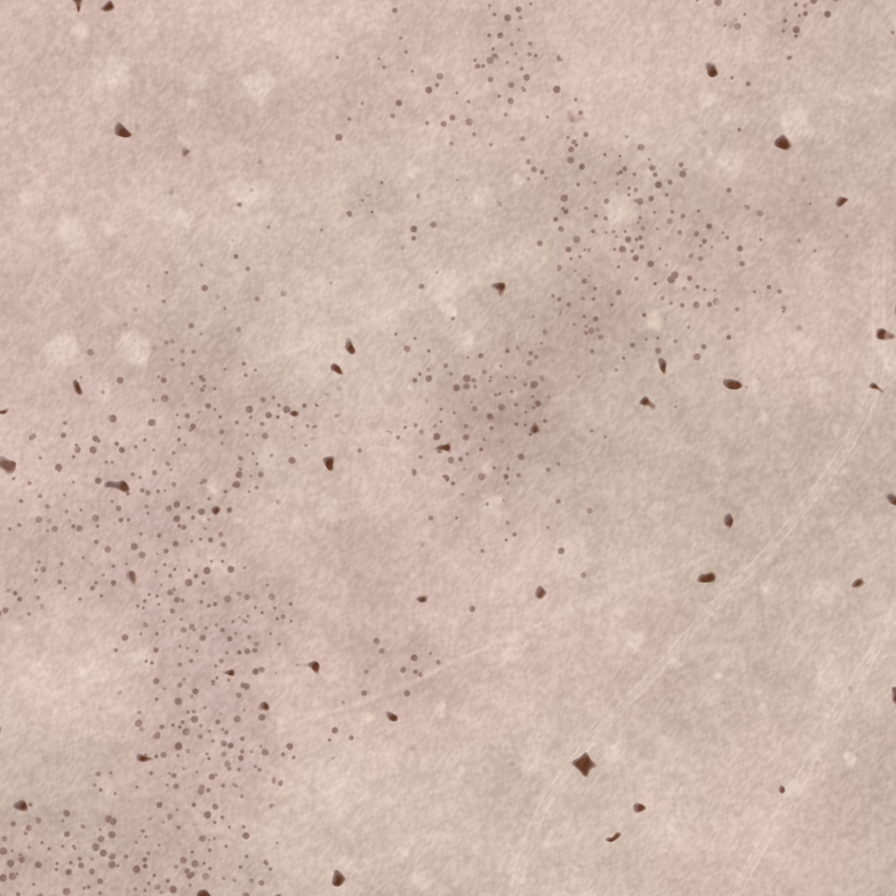
Write a Shadertoy shader that draws this texture.

```glsl
const vec3 SAND = vec3(0.822, 0.722, 0.681);
const vec3 BEIGE = vec3(0.812, 0.730, 0.680);
const vec3 SCRUB_SOIL = vec3(0.725, 0.620, 0.595);
const vec3 PALE_SOIL = vec3(0.905, 0.825, 0.770);
const vec3 SHRUB = vec3(0.510, 0.390, 0.355);
const vec3 BUSH = vec3(0.370, 0.200, 0.130);
const vec3 SHADOW = vec3(0.400, 0.300, 0.290);

float hash(vec2 p) {
    vec3 q = fract(vec3(p.xyx) * 0.1031);
    q += dot(q, q.yzx + 33.33);
    return fract((q.x + q.y) * q.z);
}

float noise(vec2 p) {
    vec2 i = floor(p), f = fract(p);
    f = f * f * (3.0 - 2.0 * f);
    return mix(mix(hash(i), hash(i + vec2(1, 0)), f.x),
               mix(hash(i + vec2(0, 1)), hash(i + vec2(1, 1)), f.x), f.y);
}

float fbm(vec2 p) {
    float sum = 0.0, amp = 0.533;
    for (int i = 0; i < 4; i++) {
        sum += amp * noise(p);
        p = mat2(0.8, 0.6, -0.6, 0.8) * p * 2.03 + 17.0;
        amp *= 0.5;
    }
    return sum;
}

// Coverage of jittered round spots; radii and blur are in cell units
float spots(vec2 p, float cells, float chance, vec2 radii, float blur, float seed) {
    p *= cells;
    vec2 home = floor(p);
    float cover = 0.0;
    for (int y = -1; y <= 1; y++) {
        for (int x = -1; x <= 1; x++) {
            vec2 cell = home + vec2(x, y);
            vec2 id = cell + seed;
            vec2 centre = cell + vec2(hash(id + 11.3), hash(id + 47.9));
            float size = hash(id + 83.1);
            float radius = mix(radii.x, radii.y, size * size);
            float present = smoothstep(0.0, 0.05, chance - hash(id));
            float disc = 1.0 - smoothstep(radius - blur, radius + blur, length(p - centre));
            cover = max(cover, disc * present);
        }
    }
    return cover;
}

float line(float d, float width) {
    return exp(-d * d / (width * width));
}

// Two wheel ruts with a faint strip between them
float ruts(float d, float halfGap) {
    return max(line(abs(d) - halfGap, 0.0018), 0.5 * line(d, halfGap * 1.6));
}

// Scrub gathers in patches along a diagonal belt
float scrubDensity(vec2 p) {
    float across = dot(p - vec2(0.41, 0.54), vec2(0.8, -0.6));
    float belt = 1.0 - smoothstep(0.12, 0.34, abs(across));
    return belt * smoothstep(0.36, 0.66, fbm(p * 6.0 + 3.7));
}

float grain(vec2 p) {
    vec2 q = mat2(0.8, 0.6, -0.6, 0.8) * p;
    return 0.65 * noise(q * vec2(330.0, 210.0)) + 0.35 * noise(p * 120.0) - 0.5;
}

void mainImage(out vec4 fragColor, in vec2 fragCoord) {
    vec2 uv = fragCoord / iResolution.y;
    vec2 wobble = vec2(noise(uv * 9.0), noise(uv * 9.0 + 40.0)) - 0.5;
    vec2 ragged = uv + 0.012 * (vec2(noise(uv * 75.0), noise(uv * 75.0 + 60.0)) - 0.5);
    float scrub = scrubDensity(uv);

    // Ground tone
    vec3 color = mix(SAND, BEIGE, smoothstep(0.35, 0.65, fbm(uv * 3.0 + 8.0)));
    color = mix(color, SCRUB_SOIL, 0.48 * scrub);
    color += 0.13 * (fbm(uv * vec2(5.0, 8.0) + 21.0) - 0.5);
    color += 0.06 * (fbm(uv * 32.0) - 0.5);

    // Pale bare patches
    float open = 1.0 - 0.6 * scrub;
    float bare = spots(ragged, 15.0, 0.30 * open, vec2(0.10, 0.28), 0.10, 5.0);
    bare = max(bare, spots(ragged, 32.0, 0.10 * open, vec2(0.10, 0.26), 0.10, 29.0));
    color = mix(color, PALE_SOIL, bare * (0.25 + 0.6 * noise(uv * 45.0)));

    // Vehicle tracks and old footpaths
    float mainX = 0.57 + 0.415 * smoothstep(-0.02, 0.62, uv.y);
    float mainTrack = ruts((uv.x - mainX + 0.014 * wobble.x) * 0.76, 0.0045);
    mainTrack *= 1.0 - smoothstep(0.65, 0.80, uv.y);
    float sideX = 0.815 + 0.6 * uv.y;
    float sideTrack = ruts((uv.x - sideX + 0.012 * wobble.y) * 0.86, 0.0050);
    float lowPath = line(uv.y - 0.06 - 0.41 * uv.x + 0.022 * wobble.x, 0.0028);
    lowPath *= smoothstep(0.15, 0.40, uv.x) * (1.0 - smoothstep(0.78, 0.85, uv.x));
    float highPath = line(uv.y - 0.45 - 0.48 * uv.x + 0.07 * wobble.y, 0.009);
    float paths = max(0.38 * lowPath, 0.20 * highPath);
    color = mix(color, PALE_SOIL, max(0.50 * max(mainTrack, sideTrack), paths));

    // Small shrubs in clusters
    float dots = spots(uv, 84.0, 0.02 + 0.55 * scrub, vec2(0.13, 0.36), 0.13, 101.0);
    color = mix(color, SHRUB, dots * (0.5 + 0.4 * noise(uv * 60.0)));

    // Lone bushes with shadows
    vec2 bushRadii = vec2(0.06, 0.14);
    float shade = spots(ragged + vec2(0.003, -0.002), 17.0, 0.17, bushRadii, 0.035, 211.0);
    float bush = spots(ragged, 17.0, 0.17, bushRadii * 0.9, 0.04, 211.0);
    color = mix(color, SHADOW, 0.75 * shade);
    color = mix(color, BUSH, 0.85 * bush);

    // Fine sand grain
    color += 0.115 * grain(uv);
    fragColor = vec4(clamp(color, 0.0, 1.0), 1.0);
}
```
